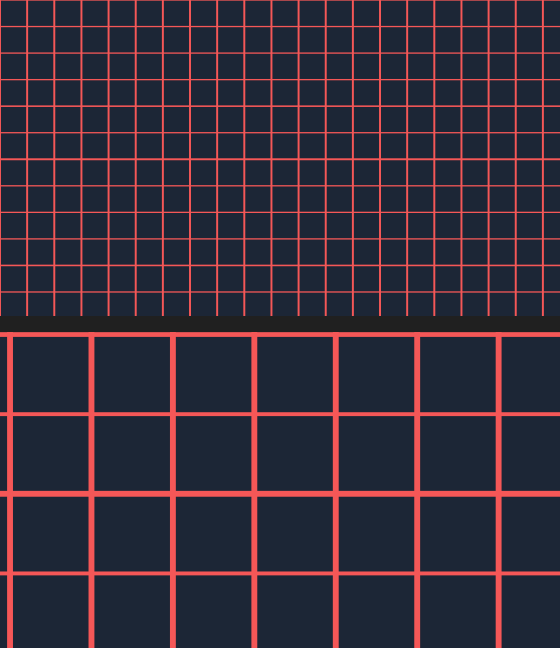
Top, the full canvas; bottom, a detail of the centre.
Reproduce this pattern procedurally as a Shadertoy shader.

```glsl
// Coral grid of near-square cells on dark navy, with slightly uneven horizontal rules.

// Lengths are fractions of the canvas height.
#define CELL_SIZE    vec2(0.0859, 0.0840)
#define COLUMN_WIDTH 0.0062
#define ROW_WIDTH    0.0041
#define ROW_EXTRA    0.0009
#define MIDDLE_EXTRA 0.0021
#define LINE_COLOR   vec3(0.96, 0.34, 0.34)
#define BACKGROUND   vec3(0.11, 0.15, 0.21)

// Signed distance to the nearest multiple of the period.
float nearestLine(float position, float period) {
    return position - period * floor(position / period + 0.5);
}

// Share of a pixel covered by a line of the given width.
float lineCoverage(float offset, float width, float pixel) {
    float nearEdge = max(offset - 0.5 * pixel, -0.5 * width);
    float farEdge = min(offset + 0.5 * pixel, 0.5 * width);
    return clamp((farEdge - nearEdge) / pixel, 0.0, 1.0);
}

// Rows differ a little in weight; the middle one is the heaviest.
float rowWidth(float row) {
    float accent = 1.0 - step(0.5, abs(mod(row, 6.0) - 4.0));
    float middle = 1.0 - step(0.5, abs(mod(row, 12.0) - 6.0));
    return ROW_WIDTH + ROW_EXTRA * accent + MIDDLE_EXTRA * middle;
}

void mainImage(out vec4 fragColor, in vec2 fragCoord) {
    float pixel = 1.0 / iResolution.y;

    // The grid starts at the upper left corner.
    vec2 p = vec2(fragCoord.x, iResolution.y - fragCoord.y) * pixel;
    float row = floor(p.y / CELL_SIZE.y + 0.5);

    float columns = lineCoverage(nearestLine(p.x, CELL_SIZE.x), COLUMN_WIDTH, pixel);
    float rows = lineCoverage(nearestLine(p.y, CELL_SIZE.y), rowWidth(row), pixel);

    // Union of both line sets.
    float ink = 1.0 - (1.0 - columns) * (1.0 - rows);
    fragColor = vec4(mix(BACKGROUND, LINE_COLOR, ink), 1.0);
}
```
